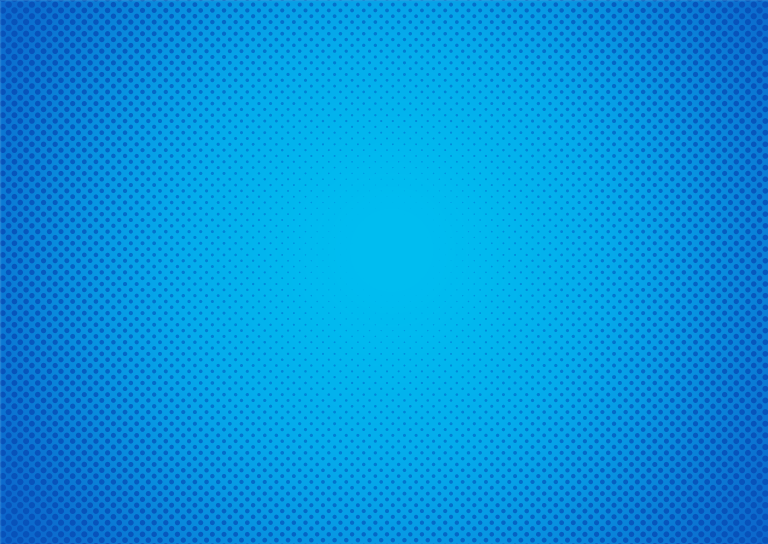
This background is drawn by a Shadertoy shader. Its source:

```glsl
// A cyan glow slightly above the middle falls off to deep blue at the sides.
// A halftone lattice turned by 45 degrees covers it; its dots grow with
// distance from the glow and vanish inside it. Lengths are in canvas heights.

// Distance to the nearest dot centre of a centred square lattice
float latticeDistance(vec2 p, float cell) {
    vec2 q = p / cell;
    float corner = length(fract(q + 0.5) - 0.5);
    float middle = length(fract(q) - 0.5);
    return min(corner, middle) * cell;
}

// Radial background colour
vec3 glowColor(float r) {
    vec3 inner = mix(vec3(0.0, 0.74, 0.94), vec3(0.02, 0.66, 0.92),
                     smoothstep(0.05, 0.5, r));
    return mix(inner, vec3(0.05, 0.39, 0.79), smoothstep(0.35, 0.95, r));
}

void mainImage(out vec4 fragColor, in vec2 fragCoord) {
    float pixel = 1.0 / iResolution.y;
    float aspect = iResolution.x * pixel;
    vec2 p = fragCoord * pixel;
    float r = length(p - vec2(0.51 * aspect, 0.54));

    vec3 color = glowColor(r);

    // Halftone dots, faded where they become smaller than a pixel
    float radius = 0.0071 * pow(max(r - 0.06, 0.0), 0.75);
    float d = latticeDistance(p - vec2(0.476, 0.617), 0.0214);
    float dots = clamp(0.5 + (radius - d) / pixel, 0.0, 1.0);
    dots *= smoothstep(0.0, 0.0018, radius);
    vec3 dotColor = mix(vec3(0.0, 0.56, 0.87), vec3(0.03, 0.32, 0.73),
                        smoothstep(0.12, 0.8, r));
    color = mix(color, dotColor, dots);

    // Faint pale hairline along the left and top edges
    float edge = min(p.x, 1.0 - p.y);
    float hairline = 1.0 - smoothstep(0.0015, 0.0015 + pixel, edge);
    color = mix(color, vec3(0.3, 0.62, 0.87), 0.35 * hairline);

    fragColor = vec4(color, 1.0);
}
```
